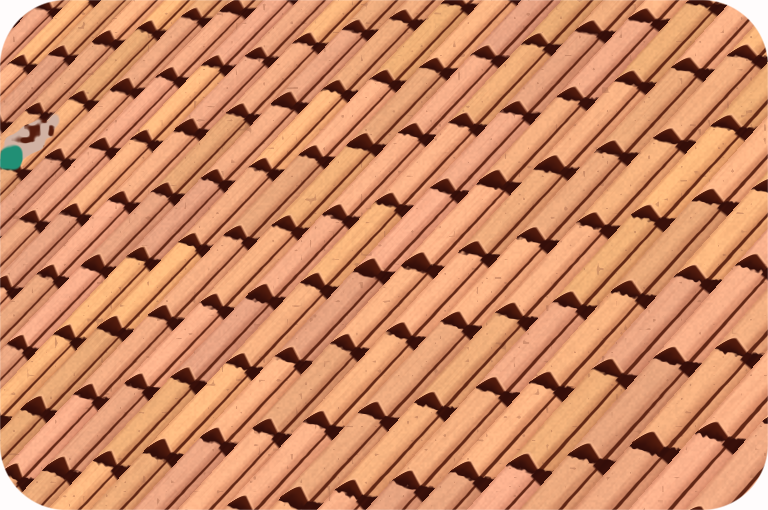
Write a WebGL 2 fragment shader that draws this texture.

```glsl
#version 300 es
precision highp float;
// Sunlit clay roof: rows of half-round cover tiles over flat pans, seen at an angle.
// A projective grid gives each tile a cell; curves in that cell cut the mouths,
// edges and shadows, and hashes vary the tone, length and wear of each tile.
uniform vec2 u_resolution;
out vec4 fragColor;

#define ORIGIN vec2(0.716, 0.476)     // one tile mouth, in canvas heights
#define ACROSS vec2(0.1042, 0.0216)   // step to the next column
#define ALONG vec2(0.1496, 0.1624)    // step to the next row
#define SHRINK vec2(-0.0103, 0.0088)  // perspective per step
#define SLANT 0.4                     // squares the mouths to the tile axis
#define LEFT 0.2                      // cover edge left of the mouth centre
#define RIGHT 0.48                    // cover edge right of the mouth centre
#define GAP 0.06                      // shadow line beside a cover
#define JITTER 0.07                   // uneven tile lengths
#define CORNER 0.13                   // radius of the canvas corners

const vec3 LIT = vec3(0.965, 0.715, 0.55);
const vec3 SHADED = vec3(0.77, 0.49, 0.36);
const vec3 BROWN = vec3(0.33, 0.11, 0.05);
const vec3 BLACK = vec3(0.19, 0.05, 0.035);
const vec3 PAPER = vec3(1.0, 0.99, 0.99);
const vec3 MORTAR = vec3(0.82, 0.70, 0.64);
const vec3 TEAL = vec3(0.13, 0.56, 0.46);

float hash(vec2 p) {
  vec3 q = fract(p.xyx * vec3(0.1031, 0.1030, 0.0973));
  q += dot(q, q.yzx + 33.33);
  return fract((q.x + q.y) * q.z);
}

float noise(vec2 p) {
  vec2 i = floor(p), f = fract(p);
  f = f * f * (3.0 - 2.0 * f);
  return mix(mix(hash(i), hash(i + vec2(1, 0)), f.x),
             mix(hash(i + vec2(0, 1)), hash(i + vec2(1, 1)), f.x), f.y);
}

float above(float edge, float x, float w) { return smoothstep(edge - w, edge + w, x); }
float band(float a, float b, float x, float w) {
  return above(a, x, w) * (1.0 - above(b, x, w));
}

// Upper outline of a tile mouth: steep on the left, long and flat on the right
float mouthRim(float x) {
  float s = x - 0.05;
  return 0.075 - (s < 0.0 ? 2.6 * s * s : 0.08 * s);
}

vec3 roof(vec2 p) {
  vec2 d = p - ORIGIN;
  vec2 grid = inverse(mat2(ACROSS - SHRINK.x * d, ALONG - SHRINK.y * d)) * d;
  vec2 soft = 0.6 * fwidth(grid);
  // Cell: x across the tile, y along it from the nearest mouth
  float column = floor(grid.x + LEFT);
  float x = grid.x - column;
  float k = grid.y + SLANT * x;
  float row = floor(k + 0.3);
  float y = k - row - JITTER * (hash(vec2(column, row) + 40.0) - 0.5);
  float rim = mouthRim(x);
  float isUpper = step(rim, y);
  float along = y + 1.0 - isUpper;
  vec2 tile = vec2(column, row - 1.0 + isUpper) + 70.0;
  float tone = hash(tile), tint = hash(tile + 17.3);

  // Rounded cover and shallow pan
  float right = RIGHT + 0.06 * along + 0.05 * (hash(tile + 5.1) - 0.5);
  right += 0.012 * (noise(vec2(grid.y * 22.0, column)) - 0.5);
  float t = (x + LEFT) / (right + LEFT);
  float coverShade = 0.75 * smoothstep(0.6, 1.0, t) + 0.5 * (1.0 - smoothstep(0.0, 0.16, t));
  float panShade = 0.4 + 0.35 * smoothstep(0.66, 0.8, x);
  float shade = mix(coverShade, panShade, above(right, x, soft.x));

  // Fired clay: tone per tile, streaks along the axis, grain and small pits
  float streak = noise(vec2(x * 16.0 + column * 31.0, grid.y * 4.0) + 200.0);
  float grain = noise(p * 230.0);
  float pit = smoothstep(0.9, 0.97, noise(p * 110.0 + 31.0));
  vec3 clay = mix(LIT, SHADED, clamp(shade + 0.3 * (streak - 0.5), 0.0, 1.0));
  clay *= mix(vec3(1.0, 0.955, 1.0), vec3(1.02, 1.015, 0.89), tint);
  clay *= 0.94 + 0.1 * tone + 0.06 * (grain - 0.5);
  clay = mix(clay, SHADED * 0.85, 0.45 * pit);
  float lip = band(rim, rim + 0.022, y, soft.y) * (1.0 - above(right, x, soft.x));
  clay = mix(clay, LIT * 1.04, 0.5 * lip);

  // Shadow line at the right edge, wider near the mouth
  float seam = band(right, right + GAP + 0.04 * (1.0 - along), x, soft.x);
  clay = mix(clay, BROWN, 0.92 * seam);

  // Hollow under the rim, ending at the rough top of the tile below
  float chip = step(0.86, hash(tile + 9.7)) * 0.04;
  float heel = -0.09 + 0.15 * (x + 0.1) - chip + 0.035 * (noise(p * 140.0) - 0.5);
  float hollow = band(heel, rim, y, 1.3 * soft.y) * (1.0 - above(right, x, soft.x));
  clay = mix(clay, mix(BLACK, BROWN, smoothstep(heel, rim, y)), hollow);

  // Shadow of the upper pan on the next one down
  float reach = 0.05 + 0.22 * (x - RIGHT) + 0.02 * (grain - 0.5);
  float panShadow = band(-0.035, reach, y, 1.5 * soft.y) * above(RIGHT - 0.03, x, soft.x);
  return mix(clay, mix(BLACK, BROWN, 0.3 * streak), panShadow);
}

// Broken spot: loose mortar with a teal scrap showing
vec3 addBreakage(vec3 color, vec2 p) {
  vec2 q = mat2(0.79, 0.61, 0.61, -0.79) * (p - vec2(0.055, 0.725));
  float ragged = 0.5 * (noise(p * 55.0) - 0.5);
  float spot = 1.0 - above(1.0, length(q / vec2(0.075, 0.027)) + ragged, 0.08);
  vec3 rubble = mix(BROWN, MORTAR, smoothstep(0.2, 0.5, noise(p * 80.0)));
  float scrap = 1.0 - above(0.024, length(p - vec2(0.02, 0.69)) + 0.02 * ragged, 0.003);
  return mix(mix(color, rubble, spot), TEAL, scrap);
}

void main() {
  vec2 p = gl_FragCoord.xy / u_resolution.y;
  vec2 middle = 0.5 * vec2(u_resolution.x / u_resolution.y, 1.0);
  float outside = length(max(abs(p - middle) - middle + CORNER, 0.0)) - CORNER;
  vec3 color = addBreakage(roof(p), p);
  fragColor = vec4(mix(color, PAPER, above(0.0, outside, 1.0 / u_resolution.y)), 1.0);
}
```
